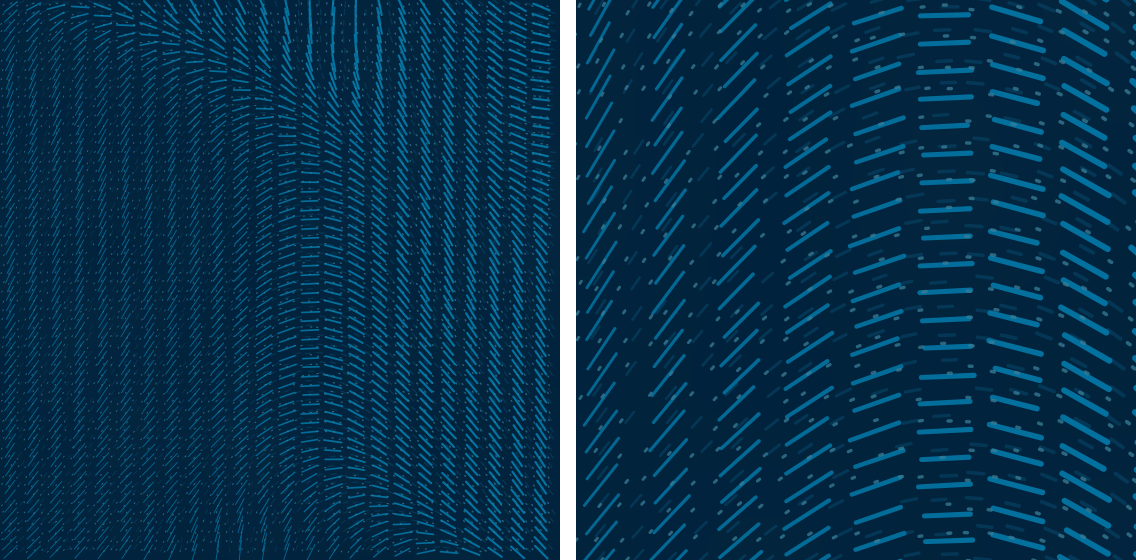
Left: the whole. Right: its middle third, enlarged.
Write a WebGL 2 fragment shader that draws this pattern.

```glsl
#version 300 es
precision highp float;

uniform vec2 u_resolution;
out vec4 fragColor;

const vec2 COUNT = vec2(24.0, 60.0);
const vec2 PITCH = vec2(0.0412, 0.0165);
const vec2 ORIGIN = vec2(-0.0024, 0.006);

const vec3 NAVY = vec3(0.01, 0.14, 0.24);
const vec3 DIM_BLUE = vec3(0.02, 0.26, 0.39);
const vec3 THIN_BLUE = vec3(0.01, 0.40, 0.57);
const vec3 BRIGHT_BLUE = vec3(0.01, 0.45, 0.63);
const vec3 PALE_TEAL = vec3(0.22, 0.49, 0.59);

float hash(vec2 p) {
    return fract(sin(dot(p, vec2(127.1, 311.7))) * 43758.5453);
}

float noise(vec2 p) {
    vec2 cell = floor(p);
    vec2 f = fract(p);
    f = f * f * (3.0 - 2.0 * f);
    float low = mix(hash(cell), hash(cell + vec2(1.0, 0.0)), f.x);
    float high = mix(hash(cell + vec2(0.0, 1.0)), hash(cell + 1.0), f.x);
    return mix(low, high, f.y);
}

float bump(vec2 p, vec2 center, vec2 radius) {
    vec2 d = (p - center) / radius;
    return exp(-dot(d, d));
}

// Signed distance in x from the curved line where the flow is level
float ridgeOffset(vec2 p) {
    float top = pow(max(p.y - 0.6, 0.0) / 0.4, 2.5);
    float bottom = pow(max(0.25 - p.y, 0.0) / 0.25, 1.5);
    return p.x - (0.56 - 0.46 * top + 0.25 * bottom);
}

// Flow direction in radians
float flowAngle(vec2 p) {
    float angle = -1.03 * tanh(ridgeOffset(p) / 0.14);
    angle -= 0.65 * bump(p, vec2(0.61, 1.0), vec2(0.11, 0.16));
    angle += 1.15 * bump(p, vec2(1.0, 0.83), vec2(0.12, 0.18));
    angle -= 0.40 * bump(p, vec2(0.05, 0.0), vec2(0.25, 0.12));
    angle += 0.40 * bump(p, vec2(0.43, 0.0), vec2(0.10, 0.12));
    float wave = noise(p * vec2(4.0, 6.0) + 7.0) - 0.5;
    return angle + 0.4 * wave * smoothstep(0.05, 0.25, abs(ridgeOffset(p)));
}

float segmentDistance(vec2 p, vec2 direction, float halfLength) {
    float along = clamp(dot(p, direction), -halfLength, halfLength);
    return length(p - direction * along);
}

// Coverage of a grid of flow-aligned strokes
float strokes(vec2 p, vec2 count, vec2 pitch, vec2 origin, float halfLength,
              float halfWidth, float jitter, float density, float pixel) {
    vec2 home = floor((p - origin) / pitch);
    float coverage = 0.0;
    for (int y = -1; y <= 1; y++) {
        for (int x = -1; x <= 1; x++) {
            vec2 id = home + vec2(x, y);
            bool inside = all(greaterThanEqual(id, vec2(0.0))) && all(lessThan(id, count));
            if (!inside || hash(id + 5.3) > density) continue;
            vec2 wobble = vec2(hash(id + 1.7), hash(id + 9.2)) - 0.5;
            vec2 center = origin + (id + 0.5 + jitter * wobble) * pitch;
            float angle = flowAngle(center);
            float reach = halfLength * mix(0.88, 1.06, hash(id + 3.1));
            float d = segmentDistance(p - center, vec2(cos(angle), sin(angle)), reach);
            coverage = max(coverage, clamp((halfWidth - d) / pixel + 0.5, 0.0, 1.0));
        }
    }
    return coverage;
}

void main() {
    vec2 p = gl_FragCoord.xy / u_resolution;
    float pixel = 1.0 / min(u_resolution.x, u_resolution.y);
    float weight = smoothstep(-0.28, 0.18, ridgeOffset(p));

    // Ground with a slight uneven tone
    vec3 color = NAVY + 0.012 * (noise(p * 9.0) - 0.5);

    // Faint short marks between the columns
    float faint = strokes(p, COUNT * vec2(2.0, 1.0), PITCH * vec2(0.5, 1.0),
                          ORIGIN + PITCH * vec2(0.22, 0.4), 0.0045,
                          mix(0.0007, 0.0012, weight), 0.35, 0.8, pixel);
    color = mix(color, DIM_BLUE, 0.65 * faint);

    // Main strokes, heavier past the ridge
    float main = strokes(p, COUNT, PITCH, ORIGIN, 0.0152,
                         mix(0.0008, 0.0019, weight), 0.08, 1.0, pixel);
    color = mix(color, mix(THIN_BLUE, BRIGHT_BLUE, weight), main);

    // Pale specks on a finer grid
    float specks = strokes(p, COUNT * vec2(3.0, 1.0), PITCH * vec2(1.0 / 3.0, 1.0),
                           ORIGIN + PITCH * vec2(0.0, 0.2), 0.0009,
                           mix(0.0008, 0.0011, weight), 0.4, 0.8, pixel);
    color = mix(color, PALE_TEAL, 0.75 * specks);

    fragColor = vec4(color, 1.0);
}
```
